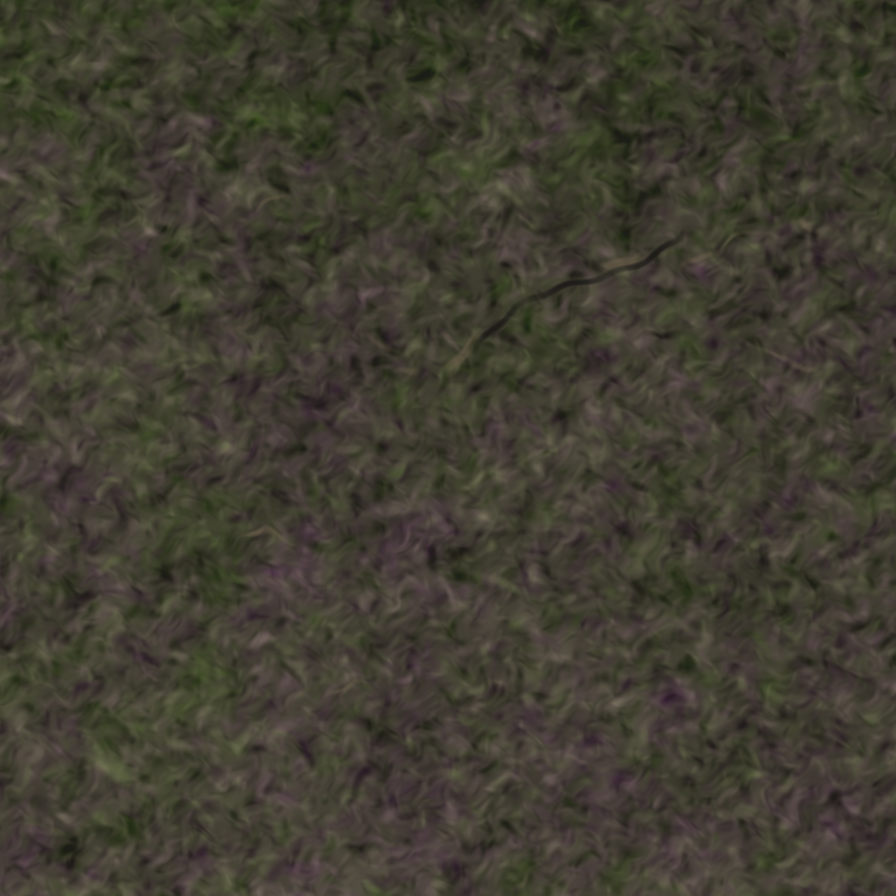
Write a WebGL 2 fragment shader that draws this texture.

```glsl
#version 300 es
precision highp float;
// Dim, worn turf: short soft blades and dead litter over bare earth.
// Layers of cellular noise scatter stretched grains that shift tone and hue;
// a few pale straws and one thin dark twig lie on top.

#define BLADE_CELLS 40.0
#define CONTRAST 0.106
#define HUE_SHIFT vec3(-0.026, 0.018, -0.044)
#define LEAN 0.55
#define LEAN_SPREAD 2.7
#define STRAW_COUNT 11
#define STRAW_COLOR vec3(0.44, 0.385, 0.305)
#define TWIG_START vec2(0.53, 0.61)
#define TWIG_END vec2(0.77, 0.745)
#define TWIG_COLOR vec3(0.105, 0.10, 0.09)
#define EARTH vec3(0.254, 0.240, 0.195)

out vec4 fragColor;
uniform vec2 u_resolution;

vec4 hash4(vec3 p) {
  vec4 q = fract(p.xyzx * vec4(0.1031, 0.1030, 0.0973, 0.1099));
  q += dot(q, q.wzxy + 33.33);
  return fract((q.xxyz + q.yzzw) * q.zywx);
}

vec2 turn(vec2 v, float angle) {
  float c = cos(angle), s = sin(angle);
  return vec2(c * v.x + s * v.y, c * v.y - s * v.x);
}

// Sum of soft stretched grains: x is tone, y is hue, both centred on zero
vec2 grains(vec2 p, float layer) {
  vec2 cell = floor(p), sum = vec2(0.0);
  for (int j = -1; j <= 1; j++)
    for (int i = -1; i <= 1; i++)
      for (int k = 0; k < 3; k++) {
        vec2 id = cell + vec2(i, j);
        vec4 place = hash4(vec3(id + 50.0, layer * 7.0 + float(k) + 1.0));
        vec4 trait = hash4(vec3(id + 150.0, layer * 7.0 + float(k) + 3.5));
        vec2 d = turn(p - id - place.xy, LEAN + (place.z - 0.5) * LEAN_SPREAD);
        d /= vec2(mix(0.6, 1.0, place.w), mix(0.26, 0.46, trait.z));
        float body = max(0.0, 1.0 - dot(d, d));
        sum += (trait.xy * 2.0 - 1.0) * body * body;
      }
  return sum;
}

// Pale bent straws strewn by hash, returned as coverage
float straws(vec2 p) {
  float cover = 0.0;
  for (int i = 0; i < STRAW_COUNT; i++) {
    vec4 h = hash4(vec3(float(i) * 3.7 + 2.0, 11.0, 5.0));
    vec4 g = hash4(vec3(float(i) * 2.3 + 9.0, 27.0, 8.0));
    vec2 d = turn(p - vec2(h.x, h.y * 0.8), mix(-0.5, 0.8, h.z));
    d.y += 0.004 * sin(d.x * 90.0 + h.w * 6.0);
    d /= vec2(mix(0.018, 0.045, h.w), mix(0.004, 0.007, g.x));
    cover = max(cover, mix(0.3, 0.75, g.y) * smoothstep(1.0, 0.1, length(d)));
  }
  return cover;
}

// Twig frame: x runs 0 to 1 along it, y is the signed offset from its bend
vec2 twigFrame(vec2 p) {
  vec2 axis = TWIG_END - TWIG_START;
  float span = length(axis);
  vec2 dir = axis / span, d = p - TWIG_START;
  float t = dot(d, dir) / span;
  float bend = 0.012 * sin(6.283 * t) + 0.008 * sin(3.142 * t)
             + 0.002 * sin(31.0 * t);
  return vec2(t, dot(d, vec2(-dir.y, dir.x)) - bend);
}

void main() {
  vec2 p = gl_FragCoord.xy / u_resolution.y;

  // Layered sines curl the blades
  vec2 q = p + 0.0035 * sin(p.yx * 71.0 + vec2(0.4, 2.1))
             + 0.0015 * sin(p.yx * 163.0 + p * 90.0);

  // Blades, fine crumbs, clumps and broad patches
  vec2 blades = grains(q * BLADE_CELLS, 1.0);
  vec2 crumbs = grains(q * BLADE_CELLS * 1.8, 2.0);
  vec2 clumps = grains(q * BLADE_CELLS * 0.44, 3.0);
  vec2 patches = grains(q * BLADE_CELLS * 0.15, 4.0);
  float tone = 0.66 * blades.x + 0.42 * crumbs.x
             + 0.34 * clumps.x + 0.24 * patches.x;
  float hue = 0.50 * blades.y + 0.20 * crumbs.y
            + 0.50 * clumps.y + 0.45 * patches.y;

  // Lighter and browner toward the bottom left
  tone += 0.36 * (0.5 - p.y) - 0.12 * (p.x - 0.5);
  hue += 0.35 * (p.y - 0.5);

  vec3 color = EARTH + CONTRAST * tone * vec3(1.0, 0.94, 0.80) + HUE_SHIFT * hue;
  color = max(color, vec3(0.115, 0.112, 0.092));

  // Straws, broken up by the grain beneath
  float broken = clamp(0.8 + 0.6 * blades.x, 0.0, 1.0);
  color = mix(color, STRAW_COLOR, straws(q) * broken);

  // Twig: dark underside with pale bark at two stretches
  vec2 twig = twigFrame(p);
  float ends = smoothstep(-0.02, 0.08, twig.x) * smoothstep(1.05, 0.85, twig.x);
  float shade = smoothstep(0.0055, 0.001, abs(twig.y));
  shade *= ends * (0.65 + 0.25 * sin(twig.x * 17.0));
  float bark = smoothstep(0.008, 0.002, abs(twig.y - 0.008));
  bark *= smoothstep(0.13, 0.03, abs(twig.x - 0.68))
        + smoothstep(0.12, 0.03, abs(twig.x + 0.05));
  color = mix(color, STRAW_COLOR, 0.7 * bark * broken);
  color = mix(color, TWIG_COLOR, shade);

  fragColor = vec4(color, 1.0);
}
```
